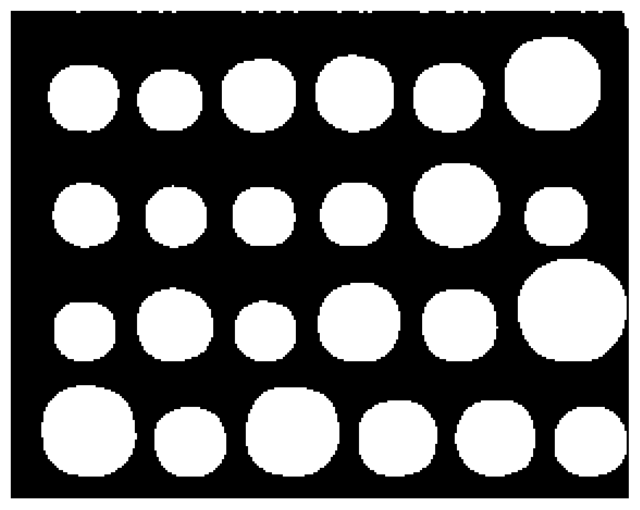
Reproduce this pattern procedurally as a Shadertoy shader.

```glsl
const vec2 CANVAS = vec2(1.2549, 1.0);      // lengths are in canvas heights
const vec2 FIELD_MIN = vec2(0.0212, 0.0229);
const vec2 FIELD_MAX = vec2(1.2337, 0.9788);
const float BLOCK = 0.004267;               // side of one stair step
const float EDGE_PIXELS = 1.2;
const vec3 PAPER = vec3(1.0);
const vec3 INK = vec3(0.0);

const int COLUMNS = 6;
const int ROWS = 4;
const float BASELINE = 0.0654;
const float ROW_PITCH = 0.2255;
const float ROW_SLACK = 0.01;
const vec4 ROW_START = vec4(0.0817, 0.1046, 0.1046, 0.0948);
const vec4 ROW_GAP = vec4(0.0366, 0.0425, 0.0507, 0.0376);
const float RADII[24] = float[24](          // rows from the bottom up
    0.092, 0.071, 0.092, 0.078, 0.078, 0.071,
    0.061, 0.074, 0.061, 0.080, 0.074, 0.105,
    0.064, 0.061, 0.061, 0.065, 0.085, 0.062,
    0.069, 0.063, 0.074, 0.077, 0.069, 0.096);

const float SQUASH = 0.965;
const float SQUARENESS = 2.25;
const float WOBBLE = 0.05;
const float WOBBLE_KNOTS = 13.0;
const float NICK_SHARE = 0.2;
const vec2 CORNER_NOTCH = vec2(0.0114, 0.034);
const float TAU = 6.2831853;

float hash(vec2 p) {
    return fract(sin(dot(p, vec2(127.1, 311.7))) * 43758.5453);
}

// Periodic noise around the rim, from -0.5 to 0.5
float rimNoise(float angle, float seed) {
    float t = (angle / TAU + 0.5) * WOBBLE_KNOTS;
    float knot = floor(t);
    float a = hash(vec2(mod(knot, WOBBLE_KNOTS), seed));
    float b = hash(vec2(mod(knot + 1.0, WOBBLE_KNOTS), seed));
    return mix(a, b, smoothstep(0.0, 1.0, t - knot)) - 0.5;
}

float squircleLength(vec2 p) {
    vec2 powered = pow(abs(p) + 1e-5, vec2(SQUARENESS));
    return pow(powered.x + powered.y, 1.0 / SQUARENESS);
}

// Discs packed from left to right, resting on the row's baseline
float discs(vec2 p) {
    float level = (p.y - BASELINE + ROW_SLACK) / ROW_PITCH;
    int row = clamp(int(floor(level)), 0, ROWS - 1);
    float base = BASELINE + float(row) * ROW_PITCH;
    float left = ROW_START[row];
    float covered = 0.0;
    for (int column = 0; column < COLUMNS; column++) {
        int index = row * COLUMNS + column;
        float radius = RADII[index];
        vec2 center = vec2(left + radius, base + radius * SQUASH);
        vec2 local = (p - center) / (radius * vec2(1.0, SQUASH));
        float angle = atan(local.y, local.x + 1e-6);
        float rim = 1.0 + WOBBLE * rimNoise(angle, float(index) + 1.0);
        covered = max(covered, step(squircleLength(local), rim));
        left += 2.0 * radius + ROW_GAP[row];
    }
    return covered;
}

// Paper coverage of one block: margin, top nicks, corner notch and discs
float paperAt(vec2 cell) {
    vec2 p = FIELD_MIN + (cell + 0.5) * BLOCK;
    if (any(lessThan(p, FIELD_MIN)) || any(greaterThan(p, FIELD_MAX))) return 1.0;
    float nick = step(hash(vec2(floor(cell.x / 2.0), 7.0)), NICK_SHARE);
    nick *= step(FIELD_MAX.y - BLOCK, p.y);
    float notch = step(squircleLength((FIELD_MAX - p) / CORNER_NOTCH), 1.0);
    return max(max(nick, notch), discs(p));
}

void mainImage(out vec4 fragColor, in vec2 fragCoord) {
    vec2 p = fragCoord / iResolution.xy * CANVAS;

    // Blend neighbouring blocks only in a thin band where they meet
    vec2 grid = (p - FIELD_MIN) / BLOCK - 0.5;
    vec2 cell = floor(grid);
    float band = EDGE_PIXELS / (iResolution.y * BLOCK);
    vec2 blend = clamp((grid - cell - 0.5) / band + 0.5, 0.0, 1.0);
    float lower = mix(paperAt(cell), paperAt(cell + vec2(1.0, 0.0)), blend.x);
    float upper = mix(paperAt(cell + vec2(0.0, 1.0)), paperAt(cell + 1.0), blend.x);

    fragColor = vec4(mix(INK, PAPER, mix(lower, upper, blend.y)), 1.0);
}
```
